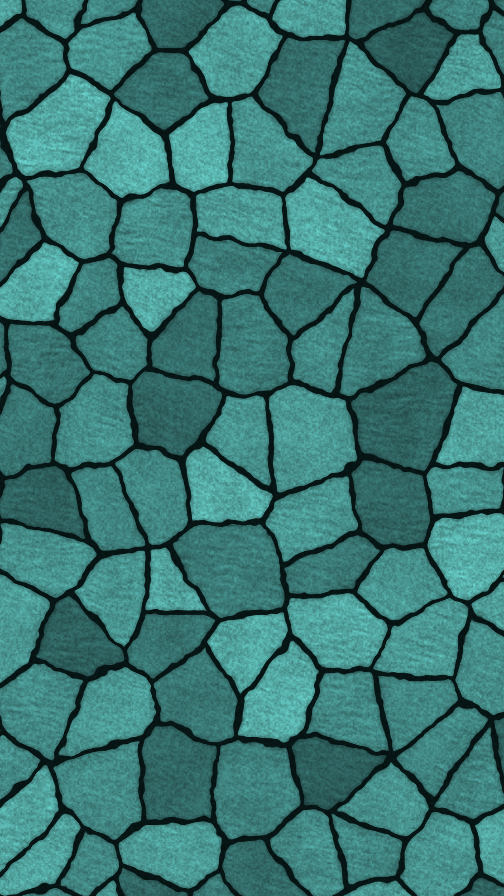
Write a Shadertoy shader that draws this pattern.

```glsl
vec2 hash2(vec2 p) {
    vec3 q = fract(p.xyx * vec3(0.1031, 0.1030, 0.0973));
    q += dot(q, q.yzx + 33.33);
    return fract((q.xx + q.yz) * q.zy);
}

float noise(vec2 p) {
    vec2 i = floor(p), f = fract(p);
    f = f * f * (3.0 - 2.0 * f);
    float low = mix(hash2(i).x, hash2(i + vec2(1, 0)).x, f.x);
    float high = mix(hash2(i + vec2(0, 1)).x, hash2(i + vec2(1, 1)).x, f.x);
    return mix(low, high, f.y);
}

vec2 site(vec2 cell) {
    return cell + 0.03 + 0.94 * hash2(cell + 71.0);
}

// Returns the distance to the nearest joint and the id of the stone
vec3 stones(vec2 p) {
    vec2 base = floor(p), id = base, nearest = vec2(0);
    float best = 1e3;
    for (int y = -2; y <= 2; y++)
    for (int x = -2; x <= 2; x++) {
        vec2 cell = base + vec2(x, y);
        vec2 d = site(cell) - p;
        if (dot(d, d) < best) {
            best = dot(d, d);
            nearest = d;
            id = cell;
        }
    }
    float edge = 1e3;
    for (int y = -2; y <= 2; y++)
    for (int x = -2; x <= 2; x++) {
        vec2 cell = id + vec2(x, y);
        if (cell == id) continue;
        vec2 d = site(cell) - p;
        float e = dot(0.5 * (nearest + d), normalize(d - nearest));
        // Smooth minimum rounds the corners a little
        float k = 0.035, h = max(k - abs(edge - e), 0.0) / k;
        edge = min(edge, e) - h * h * k * 0.25;
    }
    return vec3(edge, id);
}

// Slanted chisel marks, long along the grain and thin across it
float chisel(vec2 p, float angle) {
    float c = cos(angle), s = sin(angle);
    vec2 q = mat2(c, -s, s, c) * p;
    q.y += 0.12 * noise(q * 3.0);
    return 0.6 * noise(q * vec2(4.0, 15.0)) + 0.4 * noise(q * vec2(9.0, 27.0) + 40.0);
}

void mainImage(out vec4 fragColor, in vec2 fragCoord) {
    vec2 p = fragCoord / iResolution.x * 7.0 + 20.0;
    float pixel = 7.0 / iResolution.x;

    // Hand-cut wobble of the joints
    vec2 wobble = vec2(noise(p * 5.0), noise(p * 5.0 + 60.0)) - 0.5;
    wobble += 0.4 * vec2(noise(p * 13.0 + 9.0), noise(p * 13.0 + 90.0)) - 0.2;
    vec3 stone = stones(p + 0.075 * wobble);
    vec2 rnd = hash2(stone.yz + 13.0);

    // Stone tone with relief lit from the upper left
    float tone = mix(0.36, 0.67, pow(rnd.x, 0.8));
    float angle = -0.45 + 0.7 * (rnd.y - 0.5);
    vec2 q = p + rnd * 9.0;
    float relief = chisel(q, angle) - chisel(q + vec2(-0.025, 0.035), angle);
    float grain = noise(p * 34.0) + noise(p * 57.0 + 15.0) - 1.0;
    tone *= 1.0 + 0.32 * relief + 0.2 * grain + 0.14 * (noise(p * 2.5) - 0.5);
    tone *= mix(0.82, 1.0, smoothstep(0.03, 0.09, stone.x));
    vec3 teal = tone * mix(vec3(0.47, 1.0, 0.975), vec3(0.5, 1.0, 0.97), rnd.x);

    // Dark joints
    float width = 0.034 + 0.012 * (noise(p * 6.0 + 30.0) - 0.5);
    float body = smoothstep(width - 0.6 * pixel, width + 0.6 * pixel, stone.x);
    vec3 joint = vec3(0.025, 0.08, 0.08) * (1.0 + 0.3 * grain);
    fragColor = vec4(mix(joint, teal, body), 1.0);
}
```
